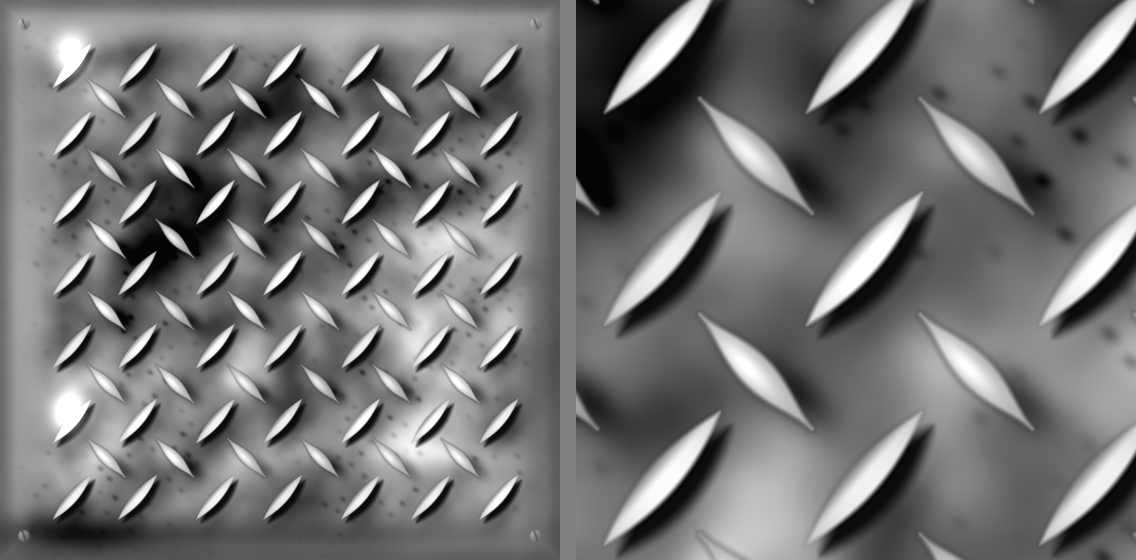
Left, the full canvas; right, a detail of the centre.
Reproduce this texture map procedurally as a Shadertoy shader.

```glsl
const float PI = 3.14159265;
const vec2 LIGHT_DIR = vec2(-0.755, 0.656);

float hash(vec2 p) {
    vec3 q = fract(vec3(p.xyx) * 0.1031);
    q += dot(q, q.yzx + 33.33);
    return fract((q.x + q.y) * q.z);
}

float valueNoise(vec2 p) {
    vec2 cell = floor(p), f = fract(p);
    f = f * f * (3.0 - 2.0 * f);
    float low = mix(hash(cell), hash(cell + vec2(1, 0)), f.x);
    float high = mix(hash(cell + vec2(0, 1)), hash(cell + vec2(1, 1)), f.x);
    return mix(low, high, f.y);
}

float fbm(vec2 p) {
    float sum = 0.0, amplitude = 0.55;
    for (int i = 0; i < 4; i++) {
        p = mat2(0.8, 0.6, -0.6, 0.8) * p * 1.9 + 7.3;
        sum += amplitude * valueNoise(p);
        amplitude *= 0.36;
    }
    return sum;
}

float blob(vec2 p, vec2 center, vec2 radius) {
    vec2 d = (p - center) / radius;
    return exp(-dot(d, d));
}

// Broad hollows and swells of the sheet
float broadShade(vec2 p) {
    float shade = 0.52;
    shade -= 0.36 * blob(p, vec2(0.34, 0.66), vec2(0.18, 0.10));
    shade -= 0.32 * blob(p, vec2(0.26, 0.53), vec2(0.08, 0.06));
    shade -= 0.26 * blob(p, vec2(0.54, 0.80), vec2(0.22, 0.06));
    shade -= 0.26 * blob(p, vec2(0.21, 0.43), vec2(0.07, 0.04));
    shade -= 0.22 * blob(p, vec2(0.42, 0.45), vec2(0.08, 0.05));
    shade -= 0.26 * blob(p, vec2(0.88, 0.82), vec2(0.06, 0.05));
    shade -= 0.16 * blob(p, vec2(0.70, 0.67), vec2(0.08, 0.05));
    shade -= 0.34 * blob(p, vec2(0.14, 0.045), vec2(0.14, 0.035));
    shade -= 0.22 * blob(p, vec2(0.50, 0.045), vec2(0.40, 0.035));
    shade -= 0.12 * blob(p, vec2(0.97, 0.45), vec2(0.035, 0.40));
    shade += 0.28 * blob(p, vec2(0.82, 0.54), vec2(0.09, 0.08));
    shade += 0.40 * blob(p, vec2(0.75, 0.38), vec2(0.045, 0.06));
    shade += 0.34 * blob(p, vec2(0.74, 0.20), vec2(0.12, 0.05));
    shade += 0.16 * blob(p, vec2(0.25, 0.20), vec2(0.10, 0.05));
    shade += 0.15 * blob(p, vec2(0.55, 0.955), vec2(0.55, 0.035));
    return shade + 0.12 * blob(p, vec2(0.04, 0.55), vec2(0.05, 0.50));
}

// Small round dents, one at most per grid cell
float dents(vec2 p) {
    vec2 cell = floor(p);
    vec2 offset = vec2(hash(cell), hash(cell + 17.0)) * 0.4 + 0.3;
    float present = smoothstep(0.45, 1.0, hash(cell + 41.0));
    return present * blob(fract(p), offset, vec2(0.22, 0.16));
}

// Embossed unevenness of the surface
float surfaceWear(vec2 p) {
    vec2 q = p * 4.6;
    float relief = fbm(q + LIGHT_DIR * 0.14) - fbm(q - LIGHT_DIR * 0.14);
    float patches = smoothstep(0.35, 0.7, valueNoise(p * 7.0 + 3.0));
    return relief * 0.95 - 0.22 * patches * dents(mat2(0.8, 0.6, -0.6, 0.8) * p * 36.0);
}

// Approximate distance to a pointed bar along the x axis
float spindle(vec2 q, float halfLength, float halfWidth, float taper) {
    float t = q.x / halfLength;
    float width = halfWidth * pow(max(1.0 - t * t, 0.0), taper);
    return abs(q.y) - width + max(abs(q.x) - halfLength, 0.0);
}

float cover(float d, float soft) {
    return 1.0 - smoothstep(-soft, soft, d);
}

float risingBar(float shade, vec2 p, float tone, float soft) {
    vec2 q = vec2(dot(p, vec2(0.656, 0.755)), dot(p, LIGHT_DIR));
    shade -= 0.13 * blob(q, vec2(-0.004, -0.027), vec2(0.040, 0.018));
    float shadow = spindle(q + vec2(0.001, 0.0105), 0.050, 0.0125, 1.0);
    shade = mix(shade, 0.03, 0.96 * cover(shadow, 0.0060));
    float d = spindle(q, 0.0525, 0.0096, 1.0);
    shade -= 0.10 * cover(d - 0.001, 0.003);
    float face = mix(0.98, 0.56, smoothstep(0.0, 1.0, q.y / 0.0096));
    face -= 0.20 * pow(q.x / 0.0525, 2.0);
    return mix(shade, face + tone, cover(d, soft));
}

float fallingBar(float shade, vec2 p, float tone, float soft) {
    vec2 q = vec2(dot(p, vec2(0.70, -0.714)), dot(p, vec2(0.714, 0.70)));
    shade -= 0.30 * blob(q, vec2(0.030, 0.008), vec2(0.026, 0.013));
    shade += 0.10 * blob(q, vec2(-0.020, -0.014), vec2(0.026, 0.014));
    float d = spindle(q, 0.0480, 0.0092, 1.9);
    shade = mix(shade, 0.20, 0.55 * cover(d - 0.002, 0.004));
    float face = 0.66 + 0.32 * blob(q, vec2(-0.006, -0.002), vec2(0.024, 0.007));
    return mix(shade, face + tone, cover(d - 0.0006, soft));
}

// Slightly uneven row and column spacing
vec2 risingCenter(vec2 id) {
    float a = id.x * PI / 6.0;
    float shift = -0.006 * sin(2.0 * a) - 0.005 * sin(5.0 * a) - 0.003 * sin(4.0 * a);
    return vec2(0.129 + 0.127 * id.x + shift, 0.883 - 0.1285 * id.y + 0.015 * sin(id.y * PI / 6.0));
}

vec2 fallingCenter(vec2 id) {
    vec2 a = id * PI / 5.0;
    return vec2(0.190 + 0.1264 * id.x - 0.004 * sin(2.0 * a.x), 0.824 - 0.1284 * id.y + 0.007 * sin(a.y));
}

float cornerScrew(float shade, vec2 p, float soft) {
    vec2 q = p - 0.5 - 0.457 * sign(p - 0.5);
    float slot = cover(abs(dot(q, vec2(0.94, 0.34))) - 0.0015, soft);
    float head = mix(0.58 + 18.0 * dot(q, LIGHT_DIR), 0.30, slot);
    return mix(shade, head, 0.75 * cover(length(q) - 0.010, 0.003));
}

void mainImage(out vec4 fragColor, in vec2 fragCoord) {
    vec2 p = fragCoord / iResolution.xy;
    float soft = max(0.0022, 1.0 / min(iResolution.x, iResolution.y));
    vec2 border = min(p, 1.0 - p);
    float edge = min(border.x, border.y);
    float shade = broadShade(p) + surfaceWear(p) * mix(0.12, 1.0, smoothstep(0.03, 0.12, edge));
    shade *= mix(0.74, 1.0, smoothstep(0.0, 0.035, edge));

    // Interleaved lattices of raised bars
    for (int i = 0; i < 49; i++) {
        vec2 id = vec2(i % 7, i / 7);
        shade = risingBar(shade, p - risingCenter(id), 0.10 * (hash(id + 5.0) - 0.5), soft);
    }
    for (int i = 0; i < 36; i++) {
        vec2 id = vec2(i % 6, i / 6);
        shade = fallingBar(shade, p - fallingCenter(id), 0.14 * (hash(id + 23.0) - 0.4), soft);
    }

    // Glare on two bars near the left side
    shade += 0.75 * blob(p, vec2(0.124, 0.898), vec2(0.033, 0.040));
    shade += 0.60 * blob(p, vec2(0.122, 0.262), vec2(0.030, 0.036));
    fragColor = vec4(vec3(clamp(cornerScrew(shade, p, soft), 0.02, 1.0)), 1.0);
}
```
